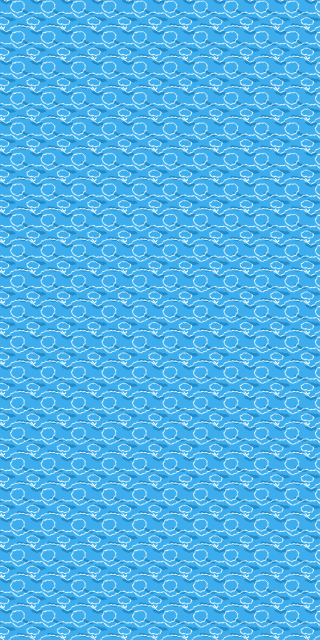
Reproduce this texture procedurally as a WebGL 1 fragment shader.

```glsl
precision highp float;
uniform vec2 u_resolution;

const float TAU = 6.2831853;

// Offset from a centre, wrapped so shapes cross tile borders
vec2 wrapFrom(vec2 p, vec2 center) {
  return fract(p - center + 0.5) - 0.5;
}

// Approximate signed distance to an ellipse
float ellipse(vec2 q, vec2 radius) {
  float k = length(q / radius);
  return k * (k - 1.0) / max(length(q / (radius * radius)), 0.001);
}

// Signed distance to a wavy horizontal crest
float crest(vec2 p, float height, float amplitude, float phase) {
  float a = TAU * p.x + phase;
  float y = height + amplitude * (sin(a) + 0.4 * sin(2.0 * a + 1.3));
  float slope = TAU * amplitude * (cos(a) + 0.8 * cos(2.0 * a + 1.3));
  float d = fract(p.y - y + 0.5) - 0.5;
  return d / sqrt(1.0 + slope * slope);
}

// Share of a pixel covered by the inside of a shape
float fill(float d, float pixel) {
  return clamp(0.5 - d / pixel, 0.0, 1.0);
}

// Share of a pixel covered by a line along d = 0
float stroke(float d, float halfWidth, float pixel) {
  return fill(d - halfWidth, pixel) - fill(d + halfWidth, pixel);
}

void main() {
  // 21 square tiles down, 10.5 across
  vec2 p = gl_FragCoord.xy / u_resolution.y * 21.0;
  float pixel = 21.0 / u_resolution.y;

  // Ragged outlines from layered sines that repeat with the tile
  vec2 ripple = 0.012 * sin(TAU * (3.0 * p.yx + vec2(0.1, 0.6)))
              + 0.008 * sin(TAU * (7.0 * p.yx + 2.0 * p));
  vec2 w = p + ripple;

  // Flat, tilted troughs
  float trough = 0.0;
  for (int i = 0; i < 4; i++) {
    float n = float(i);
    vec2 q = wrapFrom(w, vec2(0.86 + 0.45 * n, 0.60 - 0.22 * n));
    q.y += 0.18 * q.x + 0.02 * sin(14.0 * q.x + n);
    trough = max(trough, fill(ellipse(q, vec2(0.21, 0.058)), pixel));
  }

  // Net of light: a round loop, a flat loop and two crests
  float light = stroke(ellipse(wrapFrom(w, vec2(0.58, 0.78)), vec2(0.22, 0.19)), 0.020, pixel);
  light = max(light, stroke(ellipse(wrapFrom(w, vec2(0.08, 0.30)), vec2(0.20, 0.11)), 0.018, pixel));
  light = max(light, stroke(crest(w, 0.53, 0.07, 0.8), 0.019, pixel));
  light = max(light, stroke(crest(w, 0.09, 0.08, 3.4), 0.019, pixel));

  // Breaks along the lines, and a bright knot where they gather
  light *= 0.74 + 0.26 * sin(TAU * (5.0 * p.x + 3.0 * p.y)) * sin(TAU * (4.0 * p.y - 3.0 * p.x));
  vec2 knot = wrapFrom(w, vec2(0.10, 0.07));
  float sparkle = stroke(abs(knot.x) - 0.8 * knot.y - 0.02, 0.022, pixel);
  light = max(light, sparkle * fill(length(knot) - 0.10, pixel));

  vec3 water = vec3(0.24, 0.68, 0.93);
  vec3 deep = vec3(0.13, 0.55, 0.79);
  vec3 foam = vec3(0.94, 0.99, 1.0);
  vec3 color = mix(water, deep, trough);
  gl_FragColor = vec4(mix(color, foam, light), 1.0);
}
```
